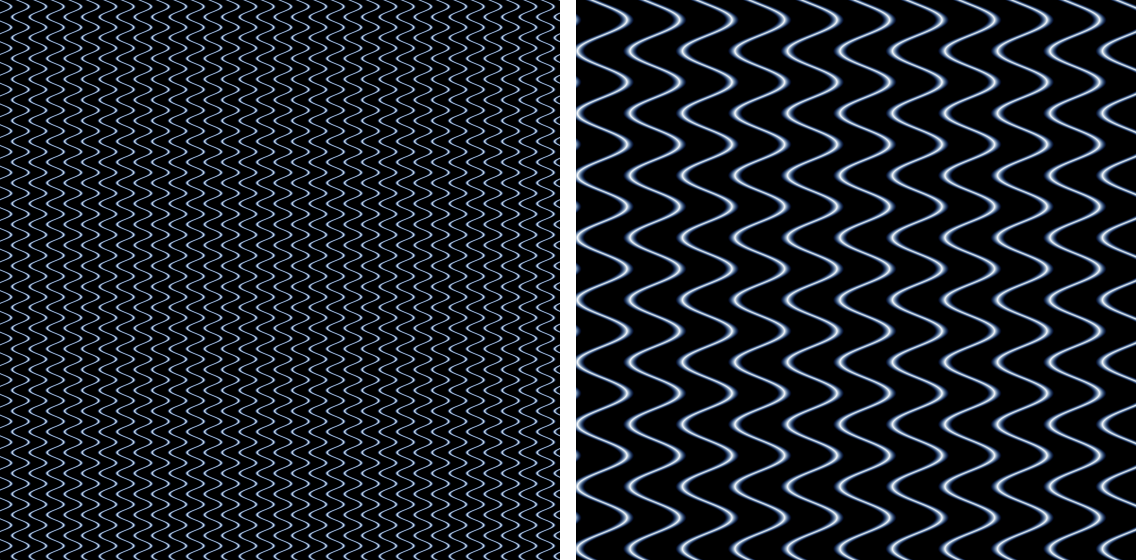
Left: the whole. Right: its middle third, enlarged.
Reproduce this pattern procedurally as a Shadertoy shader.

```glsl
// Glowing blue sine threads running up a black ground, 32 across with 27 waves each.
// Every thread is the sideways distance to a cosine, so the turns shine brighter and
// the slopes thin out; whole repeat counts make the canvas tile.

const float TAU = 6.2831853;

// Light of the threads at p, where the canvas spans 0 to 1.
vec3 threadGlow(vec2 p) {
    vec2 cell = p * vec2(32.0, 27.0);
    float sway = 0.472 * cos(TAU * (cell.y - 0.68));
    float side = abs(fract(cell.x - 1.0 / 6.0 - sway + 0.5) - 0.5);
    float glow = max(1.0 - side / 0.135, 0.0);
    // Red and green fade sooner than blue: white core, blue rim.
    return pow(vec3(glow), vec3(2.0, 1.5, 1.0));
}

void mainImage(out vec4 fragColor, in vec2 fragCoord) {
    // Average a grid of samples inside the pixel to smooth the thin slopes.
    const int GRID = 5;
    vec3 light = vec3(0.0);
    for (int j = 0; j < GRID; j++) {
        for (int i = 0; i < GRID; i++) {
            vec2 offset = (vec2(i, j) + 0.5) / float(GRID) - 0.5;
            light += threadGlow((fragCoord + offset) / iResolution.xy);
        }
    }
    fragColor = vec4(light / float(GRID * GRID), 1.0);
}
```
